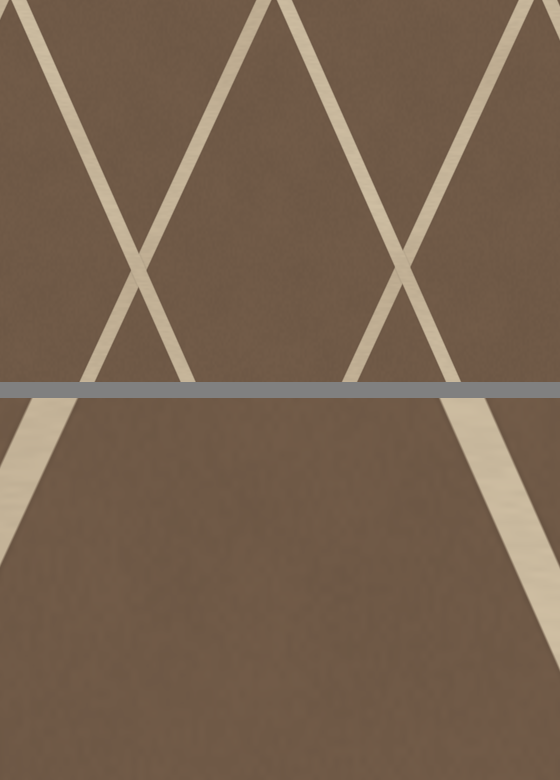
Top: the whole. Bottom: its middle third, enlarged.
A WebGL 1 fragment shader for this pattern:

```glsl
precision highp float;
// Tall diamond trellis of pale woven ribbons crossing on plain brown cloth.

uniform vec2 u_resolution;

const vec3 CLOTH = vec3(0.437, 0.350, 0.276);
const vec3 RIBBON_LIGHT = vec3(0.795, 0.732, 0.625);
const vec3 RIBBON_DARK = vec3(0.735, 0.665, 0.560);
const float RIBBON_WIDTH = 0.0362;

// Each family of ribbons: x at the top edge, spacing, x shift per unit down.
const vec3 FALLING = vec3(0.0496, 0.6947, 0.443);
const vec3 RISING = vec3(0.0038, 0.6870, -0.463);

float hash(vec2 p) {
  vec3 q = fract(vec3(p.xyx) * 0.1031);
  q += dot(q, q.yzx + 33.33);
  return fract((q.x + q.y) * q.z);
}

float noise(vec2 p) {
  vec2 cell = floor(p);
  vec2 f = fract(p);
  f = f * f * (3.0 - 2.0 * f);
  float low = mix(hash(cell), hash(cell + vec2(1.0, 0.0)), f.x);
  float high = mix(hash(cell + vec2(0.0, 1.0)), hash(cell + 1.0), f.x);
  return mix(low, high, f.y);
}

// Ribbon space: signed distance across, length along, index of the ribbon.
vec3 ribbonSpace(vec2 p, vec3 family) {
  float offset = (p.x - family.x - family.z * p.y) / family.y;
  float index = floor(offset + 0.5);
  float stretch = sqrt(1.0 + family.z * family.z);
  return vec3((offset - index) * family.y / stretch, p.y * stretch, index);
}

// Brown cloth with soft mottling and a fine thread grain.
vec3 clothColor(vec2 p) {
  float mottling = noise(p * 14.0 + 20.0) - 0.5;
  float grain = noise(p * vec2(170.0, 120.0) + 50.0) - 0.5;
  return CLOTH * (1.0 + 0.025 * mottling + 0.035 * grain);
}

// Pale ribbon with a slow sheen along it and fine cross threads.
vec3 ribbonColor(vec3 r, float seed, float tone) {
  float sheen = noise(vec2(r.y * 5.0 + 40.0, r.z * 7.0 + seed)) - 0.5;
  float threads = noise(vec2(r.x * 70.0 + 30.0, r.y * 180.0 + seed)) - 0.5;
  vec3 color = mix(RIBBON_DARK, RIBBON_LIGHT, clamp(tone + 0.7 * sheen, 0.0, 1.0));
  return color * (1.0 + 0.035 * threads);
}

// Lays one family of ribbons, with a faint contact shadow, over a base color.
vec3 layRibbons(vec3 base, vec2 p, vec3 family, float seed, float tone, float pixel) {
  vec3 r = ribbonSpace(p, family);
  float edge = abs(r.x) - 0.5 * RIBBON_WIDTH;
  float softness = 0.7 * pixel + 0.0008;
  float coverage = 1.0 - smoothstep(-softness, softness, edge);
  float shadow = 1.0 - smoothstep(0.0, 0.006, edge);
  vec3 shaded = base * (1.0 - 0.06 * shadow);
  return mix(shaded, ribbonColor(r, seed, tone), coverage);
}

void main() {
  // Height is one unit; y runs downward from the top edge.
  float pixel = 1.0 / u_resolution.y;
  vec2 p = gl_FragCoord.xy * pixel;
  p.y = 1.0 - p.y;

  vec3 color = clothColor(p);
  color = layRibbons(color, p, RISING, 11.0, 0.4, pixel);
  color = layRibbons(color, p, FALLING, 63.0, 0.65, pixel);
  gl_FragColor = vec4(color, 1.0);
}
```
